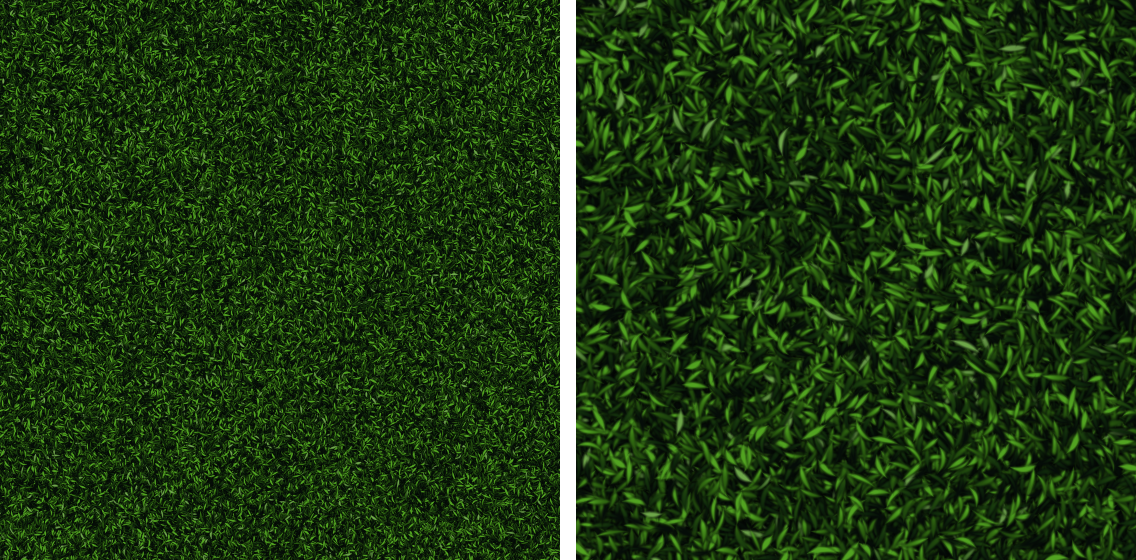
Left, the full canvas; right, a detail of the centre.
This texture is drawn by a Shadertoy shader. Its source:

```glsl
const float LAYERS = 11.0;
const float CELLS = 98.0;          // grid cells per canvas height
const float HALF_LENGTH = 0.0073;  // blade size in canvas units
const float HALF_WIDTH = 0.0018;
const float SOFTNESS = 0.0013;
const float SHADOW_REACH = 0.0012;

const vec3 SOIL = vec3(0.02, 0.05, 0.03);
const vec3 SHADE = vec3(0.05, 0.14, 0.04);
const vec3 MOSS = vec3(0.09, 0.22, 0.05);
const vec3 LEAF = vec3(0.14, 0.31, 0.05);
const vec3 FRESH = vec3(0.20, 0.43, 0.07);
const vec3 BRIGHT = vec3(0.32, 0.64, 0.13);
const vec3 PALE = vec3(0.48, 0.66, 0.36);

vec4 hash4(vec3 p) {
    vec4 h = fract(p.xyzx * vec4(0.1031, 0.1030, 0.0973, 0.1099));
    h += dot(h, h.wzxy + 33.33);
    return fract((h.xxyz + h.yzzw) * h.zywx);
}

float valueNoise(vec2 p, float seed) {
    vec2 cell = floor(p);
    vec2 f = fract(p);
    f = f * f * (3.0 - 2.0 * f);
    float a = hash4(vec3(cell, seed)).x;
    float b = hash4(vec3(cell + vec2(1.0, 0.0), seed)).x;
    float c = hash4(vec3(cell + vec2(0.0, 1.0), seed)).x;
    float d = hash4(vec3(cell + vec2(1.0, 1.0), seed)).x;
    return mix(mix(a, b, f.x), mix(c, d, f.x), f.y);
}

float ramp(float from, float to, float t) {
    return clamp((t - from) / (to - from), 0.0, 1.0);
}

vec3 grassColor(float tone) {
    vec3 color = mix(SOIL, SHADE, ramp(0.06, 0.26, tone));
    color = mix(color, MOSS, ramp(0.26, 0.47, tone));
    color = mix(color, LEAF, ramp(0.47, 0.70, tone));
    color = mix(color, FRESH, ramp(0.70, 0.87, tone));
    return mix(color, BRIGHT, ramp(0.87, 1.08, tone));
}

// Blade space: x runs -1 to 1 from root to tip, y is the offset from the bent spine
vec2 bladeSpace(vec2 offset, float angle, float halfLength, float bend) {
    vec2 dir = vec2(cos(angle), sin(angle));
    float x = dot(offset, dir) / halfLength;
    float y = dot(offset, vec2(-dir.y, dir.x));
    return vec2(x, y - bend * halfLength * (x * x - 0.4));
}

// Lays one tapered blade and its soft shadow over the colour below
vec3 paintBlade(vec3 below, vec2 offset, vec4 shape, vec4 look, float lean, float light, float blur) {
    float angle = 1.57 + lean + (shape.z - 0.5) * 2.7;
    float halfLength = HALF_LENGTH * mix(0.7, 1.1, shape.w);
    float halfWidth = HALF_WIDTH * mix(0.75, 1.15, look.x);
    vec2 blade = bladeSpace(offset, angle, halfLength, (look.y - 0.5) * 0.5);

    float edge = abs(blade.y) - halfWidth * (1.0 - blade.x * blade.x);
    float cover = smoothstep(blur, -blur, edge);
    float shadow = smoothstep(blur, -blur, edge - SHADOW_REACH);

    float across = min(abs(blade.y) / halfWidth, 1.0);
    float tone = 0.63 + 1.25 * (look.z - 0.5) + 0.18 * blade.x;
    tone += light - 0.3 * across * across;
    vec3 color = grassColor(tone);
    color = mix(color, PALE, 0.7 * step(0.95, look.w) * ramp(0.4, 0.8, tone));
    return mix(below * (1.0 - 0.3 * shadow), color, cover);
}

void mainImage(out vec4 fragColor, in vec2 fragCoord) {
    vec2 p = fragCoord / iResolution.y;
    float blur = max(SOFTNESS, 0.7 / iResolution.y);

    // Broad patches faintly vary the light and steer the lean of the blades
    float light = 0.04 * (valueNoise(p * 7.0, 91.0) - 0.5)
                + 0.06 * (valueNoise(p * 23.0, 92.0) - 0.5);
    float lean = 1.8 * (valueNoise(p * 14.0, 93.0) - 0.5);

    // Overlapping layers of scattered blades, deepest first
    vec3 color = SOIL;
    for (float layer = 0.0; layer < LAYERS; layer++) {
        vec2 grid = p * CELLS + hash4(vec3(layer, 5.0, 17.0)).xy * 40.0;
        vec2 home = floor(grid);
        float depthLight = light + 0.08 * (layer / LAYERS - 0.7);
        for (float j = -1.0; j <= 1.0; j++) {
            for (float i = -1.0; i <= 1.0; i++) {
                vec2 cell = home + vec2(i, j);
                vec4 shape = hash4(vec3(cell, layer + 1.0));
                vec4 look = hash4(vec3(cell, layer + 51.0));
                vec2 offset = (grid - cell - shape.xy) / CELLS;
                color = paintBlade(color, offset, shape, look, lean, depthLight, blur);
            }
        }
    }
    fragColor = vec4(color, 1.0);
}
```
